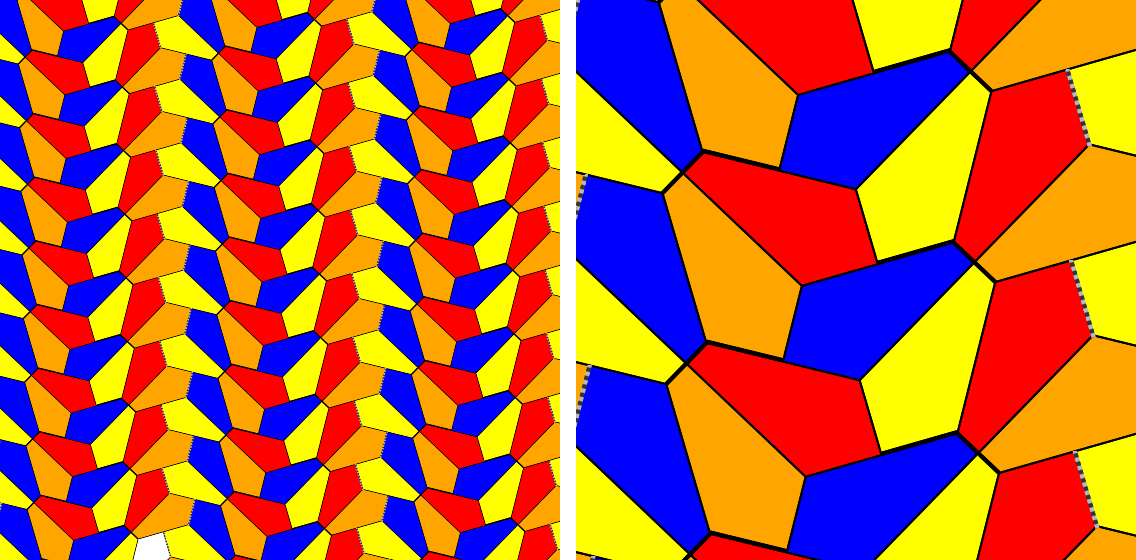
Left, the full canvas; right, a detail of the centre.
A Shadertoy shader for this pattern:

```glsl
// Tiling of congruent pentagons in four flat colours with thin black outlines.
// One pentagon is copied by a mirror, a glide and a half turn into an eight-tile
// cell, which repeats on a slightly rotated rectangular lattice.

// Signed distance to a line whose outward normal points at an angle in degrees.
float side(vec2 p, float degrees_, float offset) {
    float a = radians(degrees_);
    return dot(p, vec2(cos(a), sin(a))) - offset;
}

// Convex pentagon with corners of 120, 120, 90, 120 and 90 degrees.
// The gap pulls in one short side to leave a heavier joint there.
float pentagon(vec2 p, float gap) {
    float d = max(side(p, 75.0, 1.366), side(p, 15.0, 1.0 - gap));
    d = max(d, max(side(p, -75.0, 0.0), side(p, 225.0, 0.0)));
    return max(d, side(p, 135.0, 2.085));
}

vec3 tileColour(int k) {
    if (k == 0) return vec3(1.0, 0.0, 0.0);
    if (k == 1) return vec3(1.0, 0.647, 0.0);
    if (k == 2) return vec3(0.0, 0.0, 1.0);
    return vec3(1.0, 1.0, 0.0);
}

void mainImage(out vec4 fragColor, in vec2 fragCoord) {
    float pixel = 1.0 / iResolution.y;
    float unit = 0.0465;                      // short pentagon side on the canvas
    vec2 cell = sqrt(6.0) * vec2(3.0, 1.0);

    // Canvas to tiling coordinates
    vec2 p = fragCoord * pixel - vec2(0.4678, 0.4965);
    p = mat2(0.9998, -0.0198, 0.0198, 0.9998) * p / vec2(0.0470, 0.0464);

    float nearest = 1e3, seam = 1e3, along = 0.0;
    vec3 colour = vec3(1.0);

    for (int i = 0; i < 8; i++) {
        bool mirrored = (i & 1) != 0, glided = (i & 2) != 0, turned = (i & 4) != 0;

        // Bring the point back to the base pentagon
        vec2 q = p;
        if (turned) q = vec2(-2.9671, 0.5176) - q;
        if (glided) q = vec2(0.7071 - q.x, q.y + 1.2247);
        vec2 centre = vec2(-0.2588, 0.87);
        if (mirrored) centre = -centre.yx;
        vec2 id = round((q - centre) / cell);
        q -= id * cell;
        if (mirrored) q = -q.yx;

        float d = pentagon(q, mirrored && !turned ? 0.03 : 0.0);
        if (d < nearest) {
            nearest = d;
            colour = tileColour(turned ? 7 - i : i);
            // Two tiles are left blank at the lower left
            bool blank = (i == 7 && id == vec2(0.0, 5.0))
                      || (i == 6 && id == vec2(-1.0, 4.0));
            if (blank) colour = vec3(1.0);
        }

        // Ragged seam on one short side of the turned, mirrored tiles
        if (turned && mirrored) {
            float t = side(q, 15.0, 0.0);
            float s = max(abs(side(q, -75.0, 0.0)), abs(t - 0.5) - 0.5);
            if (s < seam) {
                seam = s;
                along = t;
            }
        }
    }

    // Outlines
    float edge = -nearest * unit;
    colour *= smoothstep(-0.5 * pixel, 0.5 * pixel, edge - 0.0007);

    // Pale and dark dashes along the seams
    float dash = smoothstep(0.15, 0.35, abs(fract(along * 9.0) - 0.5));
    float strip = 1.0 - smoothstep(-0.5 * pixel, 0.5 * pixel, seam * unit - 0.0013);
    colour = mix(colour, mix(vec3(0.2), vec3(0.72), dash), strip);

    fragColor = vec4(colour, 1.0);
}
```
